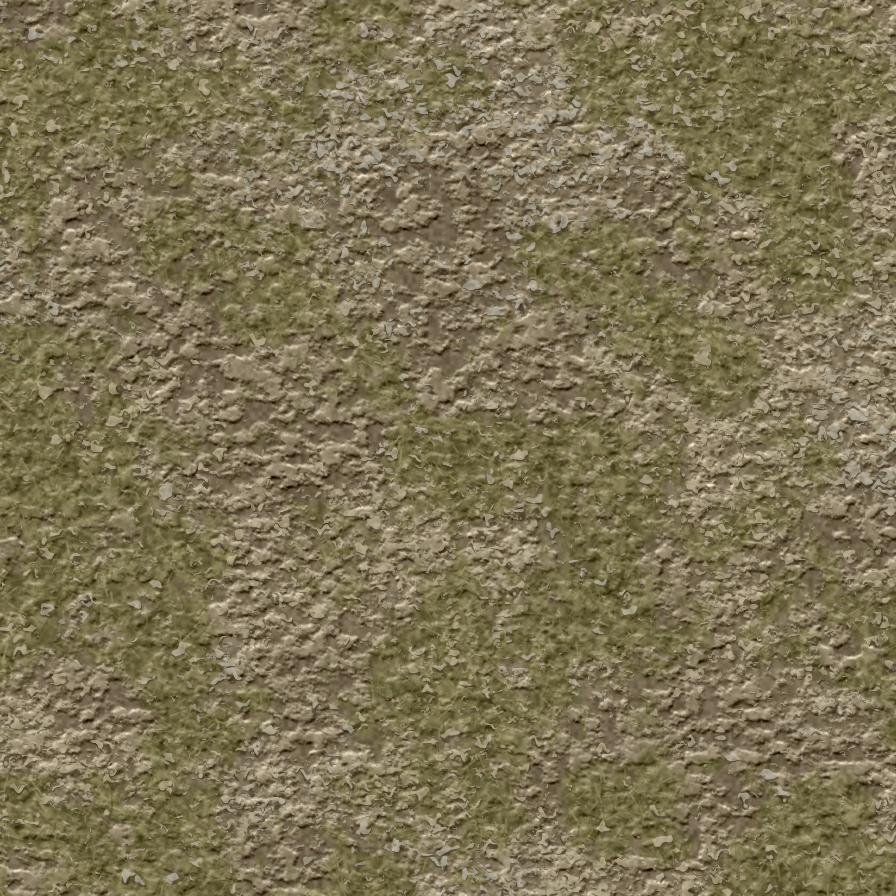
This texture is drawn by a three.js fragment shader. Its source:

```glsl
varying vec2 vUv;

// Colours
const vec3 SOIL_DARK = vec3(0.425, 0.37, 0.285);
const vec3 SOIL_LIGHT = vec3(0.61, 0.56, 0.455);
const vec3 GRASS_DARK = vec3(0.35, 0.335, 0.175);
const vec3 GRASS_LIGHT = vec3(0.52, 0.49, 0.32);
const vec3 STRAW = vec3(0.61, 0.56, 0.39);
const vec3 CRUMB_WARM = vec3(0.72, 0.67, 0.55);
const vec3 CRUMB_GREY = vec3(0.70, 0.68, 0.62);
const vec3 SHADOW = vec3(0.27, 0.23, 0.15);

// Sizes, in canvas units or cells across the canvas
const float PATCH_SCALE = 10.0;
const float CRUMB_AREA_SCALE = 8.0;
const vec2 CLOD_SCALE = vec2(62.0, 84.0);
const float GRAIN_SCALE = 210.0;
const float COARSE_CRUMBS = 68.0;
const float FINE_CRUMBS = 125.0;
const float BLADE_CELLS = 44.0;
const int BLADE_LAYERS = 4;
const float BLADE_WIDTH = 0.0008;
const float SOFTNESS = 0.0011;

// Strengths
const vec2 TO_LIGHT = vec2(-0.0012, 0.0028);
const float RELIEF = 0.38;
const float GRAIN = 0.15;
const float CRUMB_WOBBLE = 0.9;

float hash(vec2 p) {
  vec3 q = fract(p.xyx * 0.1031);
  q += dot(q, q.yzx + 33.33);
  return fract((q.x + q.y) * q.z);
}

vec2 hash2(vec2 p) {
  return vec2(hash(p), hash(p + 57.3));
}

float noise(vec2 p) {
  vec2 i = floor(p);
  vec2 f = fract(p);
  f = f * f * (3.0 - 2.0 * f);
  float low = mix(hash(i), hash(i + vec2(1.0, 0.0)), f.x);
  float high = mix(hash(i + vec2(0.0, 1.0)), hash(i + 1.0), f.x);
  return mix(low, high, f.y);
}

float fbm(vec2 p) {
  float sum = 0.0;
  float amp = 0.533;
  for (int i = 0; i < 4; i++) {
    sum += amp * noise(p);
    p = mat2(1.6, 1.2, -1.2, 1.6) * p + 17.7;
    amp *= 0.5;
  }
  return sum;
}

float clodHeight(vec2 p) {
  return smoothstep(0.36, 0.7, fbm(p * CLOD_SCALE));
}

// Ragged crumbs: x is their cover, y the shadow cast below them
vec2 crumbs(vec2 p, float cells, float density) {
  vec2 q = p * cells;
  q += CRUMB_WOBBLE * (vec2(noise(q * 2.1), noise(q * 2.1 + 37.0)) - 0.5);
  float soft = cells * SOFTNESS;
  vec2 result = vec2(0.0);
  for (int y = -1; y <= 1; y++) {
    for (int x = -1; x <= 1; x++) {
      vec2 cell = floor(q) + vec2(x, y);
      vec2 d = q - cell - 0.15 - 0.7 * hash2(cell + cells);
      float radius = mix(0.12, 0.42, hash(cell + 71.0));
      float present = step(hash(cell + 139.0), density);
      vec2 stretch = vec2(0.8, 1.35);
      vec2 dist = vec2(length(d * stretch), length((d + vec2(-0.12, 0.26)) * stretch));
      vec2 cover = 1.0 - smoothstep(radius - soft, radius + soft, dist);
      result = max(result, cover * present);
    }
  }
  return result;
}

// Thin blades in random directions: x is their cover, y their tone
vec2 blades(vec2 p, float seed) {
  vec2 q = p * BLADE_CELLS + seed * 0.37;
  vec2 result = vec2(0.0);
  for (int y = -1; y <= 1; y++) {
    for (int x = -1; x <= 1; x++) {
      vec2 cell = floor(q) + vec2(x, y);
      vec2 d = q - cell - hash2(cell + seed);
      float angle = 3.14159 * hash(cell + seed + 23.0);
      vec2 dir = vec2(cos(angle), sin(angle));
      float halfLength = mix(0.15, 0.5, hash(cell + seed + 41.0));
      float along = clamp(dot(d, dir), -halfLength, halfLength);
      float dist = length(d - along * dir) / BLADE_CELLS;
      float cover = 1.0 - smoothstep(BLADE_WIDTH - SOFTNESS * 0.5, BLADE_WIDTH + SOFTNESS, dist);
      if (cover > result.x) result = vec2(cover, hash(cell + seed + 83.0));
    }
  }
  return result;
}

void main() {
  vec2 p = vUv;
  float tufts = fbm(p * 55.0 + 5.0) - 0.5;
  float grass = smoothstep(0.43, 0.64, fbm(p * PATCH_SCALE + 3.0) + 0.4 * tufts);
  float stony = smoothstep(0.36, 0.66, fbm(p * CRUMB_AREA_SCALE + 91.0)) * (1.0 - 0.65 * grass);

  // Soil, turf and their relief
  float clod = clodHeight(p);
  vec3 color = mix(SOIL_DARK, SOIL_LIGHT, 0.65 * clod + 0.35 * stony + 0.06);
  vec3 turf = mix(GRASS_DARK, GRASS_LIGHT, smoothstep(0.25, 0.75, fbm(p * 95.0 + 29.0)));
  color = mix(color, turf, 0.8 * grass);
  color += RELIEF * (1.0 - 0.4 * grass) * (clod - clodHeight(p + TO_LIGHT));

  // Grass blades and stray straw
  for (int i = 0; i < BLADE_LAYERS; i++) {
    vec2 blade = blades(p, 13.0 + 101.0 * float(i));
    vec3 bladeColor = mix(GRASS_DARK, STRAW, blade.y);
    color = mix(color, bladeColor, blade.x * (0.12 + 0.5 * grass));
  }

  // Pale crumbs over their shadows
  vec2 coarse = crumbs(p, COARSE_CRUMBS, 0.08 + 0.5 * stony);
  vec2 fine = crumbs(p, FINE_CRUMBS, 0.08 + 0.42 * stony);
  vec3 crumbColor = mix(CRUMB_WARM, CRUMB_GREY, smoothstep(0.4, 0.65, fbm(p * 6.0 + 47.0)));
  color = mix(color, SHADOW, 0.6 * max(coarse.y, 0.7 * fine.y));
  color = mix(color, crumbColor, 0.8 * max(coarse.x, 0.8 * fine.x));

  // Fine grain
  color += GRAIN * (noise(p * GRAIN_SCALE) - 0.5);
  gl_FragColor = vec4(color, 1.0);
}
```
